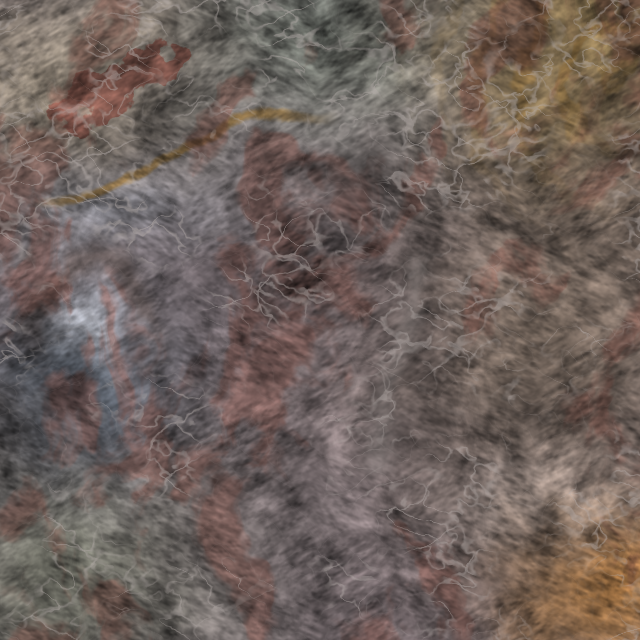
This texture is drawn by a WebGL 2 fragment shader. Its source:

```glsl
#version 300 es
precision highp float;
// Weathered stone wall: broad mineral tints are blended over a warped plane,
// then mottled with fractal noise, rust stains, ochre seams, pale hairline
// veins and a fine slanted grain.

#define WARP 0.13          // bending of the broad tints
#define MOTTLE 0.95        // contrast of the cloudy mottling
#define GRAIN 0.68         // contrast of the slanted grain
#define VEIN_GAIN 0.20     // brightness of the hairline veins
#define RUST_GAIN 0.50     // strength of the scattered rust
#define SLATE vec3(0.41, 0.37, 0.385)
#define OCHRE vec3(0.47, 0.36, 0.19)
#define RUST vec3(0.40, 0.25, 0.22)
#define UMBER vec3(0.29, 0.25, 0.24)
#define CHALK vec3(0.64, 0.61, 0.60)

uniform vec2 u_resolution;
out vec4 fragColor;

float hash(vec2 p) {
  return fract(sin(dot(p, vec2(127.1, 311.7))) * 43758.5);
}

float noise(vec2 p) {
  vec2 i = floor(p), f = fract(p);
  f = f * f * (3.0 - 2.0 * f);
  return mix(mix(hash(i), hash(i + vec2(1, 0)), f.x),
             mix(hash(i + vec2(0, 1)), hash(i + vec2(1, 1)), f.x), f.y);
}

float fbm(vec2 p) {
  float sum = 0.0, amp = 0.52;
  for (int i = 0; i < 5; i++) {
    sum += amp * noise(p);
    p = mat2(1.6, 1.2, -1.2, 1.6) * p + 7.3;
    amp *= 0.5;
  }
  return sum;
}

vec2 rotate(vec2 p, float a) {
  return mat2(cos(a), -sin(a), sin(a), cos(a)) * p;
}

// Soft elliptical stain, 1 at its centre
float stain(vec2 p, vec2 centre, vec2 radius) {
  vec2 d = (p - centre) / radius;
  return exp(-dot(d, d));
}

// Short strokes along one slant
float strokes(vec2 p, float slant) {
  vec2 q = rotate(p, slant);
  return 0.6 * noise(q * vec2(55, 150)) + 0.4 * noise(q * vec2(140, 260) + 31.0);
}

// Thin line where a noise field crosses its middle
float vein(vec2 p, float width) {
  float n = 0.75 * noise(p) + 0.25 * noise(p * 2.7 + 5.0);
  return 1.0 - smoothstep(0.0, width, abs(n - 0.5));
}

// Distance to a segment
float segment(vec2 p, vec2 a, vec2 b) {
  vec2 ab = b - a;
  return length(p - a - ab * clamp(dot(p - a, ab) / dot(ab, ab), 0.0, 1.0));
}

vec3 mineralTints(vec2 p) {
  vec3 c = SLATE;
  c = mix(c, vec3(0.41, 0.36, 0.325), stain(p, vec2(0.88, 0.45), vec2(0.30, 0.32)));
  c = mix(c, vec3(0.39, 0.39, 0.355), stain(p, vec2(0.08, 0.10), vec2(0.28, 0.22)));
  c = mix(c, vec3(0.41, 0.43, 0.41), stain(p, vec2(0.47, 0.95), vec2(0.27, 0.20)));
  c = mix(c, vec3(0.52, 0.48, 0.43), stain(p, vec2(0.08, 0.87), vec2(0.25, 0.19)));
  c = mix(c, vec3(0.46, 0.39, 0.27), stain(p, vec2(0.93, 0.94), vec2(0.24, 0.22)));
  c = mix(c, vec3(0.43, 0.44, 0.47), 0.7 * stain(p, vec2(0.18, 0.66), vec2(0.20, 0.09)));
  c = mix(c, vec3(0.26, 0.28, 0.31), stain(p, vec2(0.12, 0.40), vec2(0.17, 0.14)));
  c = mix(c, vec3(0.60, 0.61, 0.64), 0.8 * stain(p, vec2(0.13, 0.48), vec2(0.07, 0.05)));
  c = mix(c, vec3(0.60, 0.55, 0.53), 0.8 * stain(p, vec2(0.90, 0.23), vec2(0.18, 0.055)));
  return mix(c, vec3(0.62, 0.44, 0.26), stain(p, vec2(0.97, 0.09), vec2(0.16, 0.11)));
}

void main() {
  vec2 p = gl_FragCoord.xy / u_resolution;
  vec2 bend = vec2(fbm(p * 5.0), fbm(p * 5.0 + 40.0)) - 0.5;
  vec2 fray = vec2(fbm(p * 24.0), fbm(p * 24.0 + 17.0)) - 0.5;
  vec2 q = p + WARP * bend + 0.05 * fray;
  vec3 col = mineralTints(q);

  // Swirled ochre bands and a dark arch
  float ring = length((q - vec2(0.97, 0.86)) * vec2(1.0, 0.8));
  float bands = smoothstep(0.35, 0.95, sin(ring * 95.0 + 8.0 * bend.x));
  col = mix(col, OCHRE, 0.6 * bands * stain(q, vec2(0.88, 0.93), vec2(0.16, 0.17)));
  float arch = abs(length((q - vec2(0.14, 0.46)) * vec2(1.0, 0.9)) - 0.105);
  col = mix(col, UMBER, 0.7 * exp(-arch * arch * 1800.0) * smoothstep(0.42, 0.52, q.y));

  // Ochre seam across the upper left
  vec2 s = p + 0.05 * bend + 0.025 * fray;
  float seam = abs(s.y - 0.68 - 0.13 * smoothstep(0.05, 0.45, s.x));
  float seamSpan = smoothstep(0.04, 0.12, p.x) * (1.0 - smoothstep(0.42, 0.54, p.x));
  col = mix(col, OCHRE, 0.75 * seamSpan * (1.0 - smoothstep(0.002, 0.012, seam)));

  // Scattered rust and one frayed flake
  float rust = smoothstep(0.54, 0.70, fbm(p * vec2(13, 9) + 3.0 * bend + 60.0));
  col = mix(col, RUST, RUST_GAIN * rust);
  vec2 f = p + 0.10 * fray + 0.06 * bend;
  float flake = segment(f, vec2(0.12, 0.835), vec2(0.25, 0.895));
  col = mix(col, RUST * 1.12, 0.85 * (1.0 - smoothstep(0.020, 0.026, flake)));

  // Cloudy mottling and slanted grain
  float cloud = fbm(p * 6.0 + 2.0 * bend + 90.0) - 0.5;
  float mottle = fbm(p * 28.0 + 3.0 * bend + 11.0) - 0.5;
  float turn = smoothstep(0.35, 0.65, noise(p * 9.0 + 70.0));
  float grain = mix(strokes(p, 0.5), strokes(p, -0.4), turn) - 0.5;
  col *= 1.0 + MOTTLE * (0.8 * cloud + mottle) + GRAIN * grain;

  // Pale hairline veins, broken into short runs, and a soft streak
  vec2 v = p + 0.03 * fray;
  float runs = smoothstep(0.42, 0.70, fbm(p * 11.0 + 25.0));
  float veins = vein(rotate(v, 0.45) * vec2(16, 30), 0.05)
              + vein(rotate(v, -0.5) * vec2(26, 46) + 80.0, 0.07);
  col = mix(col, CHALK * 1.1, VEIN_GAIN * min(veins * (0.25 + 2.0 * runs), 2.5));
  float streak = segment(s, vec2(0.585, 0.28), vec2(0.655, 0.58));
  col = mix(col, CHALK, 0.32 * exp(-streak * streak * 3000.0));

  fragColor = vec4(clamp(col, 0.0, 1.0), 1.0);
}
```
